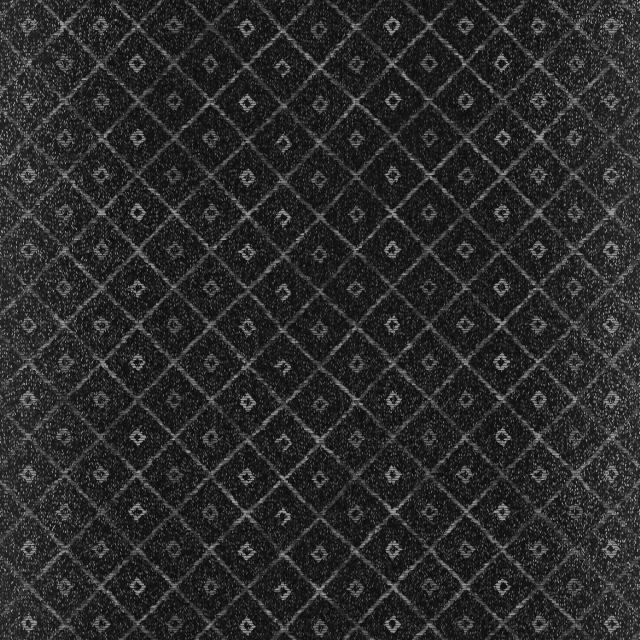
Write a Shadertoy shader that draws this pattern.

```glsl
// Dark woven cloth: a grey diamond lattice with a small ring in each diamond, over flecked ground.

const vec2  REPEATS    = vec2(8.78, 8.56);     // diamonds across and down
const vec2  ORIGIN     = vec2(0.0443, 0.9596); // centre of the first diamond
const float LINE_HALF  = 0.033;                // lattice line half width, in repeats
const float RING_RAD   = 0.088;                // ring radius, in repeats
const float RING_HALF  = 0.029;                // ring half width, in repeats
const float SOFT       = 0.020;                // thread edge softness, in repeats
const float ROWS       = 256.0;                // weave rows down the canvas
const float THREADS    = 150.0;                // thread lengths across the canvas
const float ROW_JITTER = 0.0046;               // sideways slip of a thread
const vec2  FLECKS     = vec2(265.0, 165.0);   // fleck cells per canvas
const float FLECK_FILL = 0.54;                 // share of cells holding a fleck
const float SAG        = 0.0085;               // droop of the cloth
const float SAG_X      = 0.462;
const float SAG_WIDTH  = 0.060;
const float SEAM       = 7.0;                  // half column with the torn rings
const float GROUND     = 0.054;
const float SIDE_GLOW  = 0.070;                // paler ground at the left and right
const float LINE_GREY  = 0.57;
const float RING_GREY  = 0.70;
const float MAX_GREY   = 0.60;
const float TAU        = 6.2831853;

float hash(vec2 p) {
    return fract(sin(dot(p, vec2(127.1, 311.7))) * 43758.5453);
}

float noise(vec2 p) {
    vec2 i = floor(p), f = fract(p);
    f = f * f * (3.0 - 2.0 * f);
    return mix(mix(hash(i), hash(i + vec2(1, 0)), f.x),
               mix(hash(i + vec2(0, 1)), hash(i + vec2(1, 1)), f.x), f.y);
}

// Coverage of a band from its centre distance
float band(float d, float halfWidth, float soft) {
    return clamp((halfWidth - d) / soft + 0.5, 0.0, 1.0);
}

// One layer of short slanted flecks
float flecks(vec2 uv, float seed, float pixel) {
    vec2 p = uv * FLECKS + seed * 0.37;
    p.y += 5.0 * hash(vec2(floor(p.x), seed));
    vec2 cell = floor(p) + seed * 17.0;
    vec2 q = fract(p) - 0.5;
    q.x -= 0.3 * (hash(cell + 3.1) - 0.5) + 1.3 * (hash(cell + 5.7) - 0.5) * q.y;
    q.y -= 0.3 * (hash(cell + 9.2) - 0.5);
    vec2 aa = FLECKS * pixel;
    float shape = band(abs(q.x), 0.19, aa.x) * band(abs(q.y), 0.31, aa.y);
    float strength = mix(0.09, 0.50, pow(hash(cell + 2.3), 1.8));
    return shape * strength * step(hash(cell), FLECK_FILL);
}

// Brightness of the rings in a half column: every third is bright, restarting at the seam
float columnTone(float column) {
    float beat = mod(column < SEAM ? column : column - SEAM, 3.0);
    return beat < 0.5 ? 1.0 : mix(0.62, 0.86, hash(vec2(column, 4.0)));
}

void mainImage(out vec4 fragColor, in vec2 fragCoord) {
    vec2 uv = fragCoord / iResolution.y;
    float pixel = 1.0 / iResolution.y;
    float side = abs(fragCoord.x / iResolution.x - 0.5);
    float edge = smoothstep(0.22, 0.54, side);

    // Weave: rows of short threads, each slipped sideways
    float row = floor(uv.y * ROWS);
    vec2 thread = vec2(floor(uv.x * THREADS + hash(vec2(row, 1.0))), row);
    float contrast = 1.0 - smoothstep(0.52, 0.85, ROWS * pixel);
    float stripe = 0.5 + 0.5 * contrast * sin(TAU * uv.y * ROWS);
    float grain = hash(thread);
    float lineYarn = mix(0.68, 1.0, stripe) * mix(0.45, 1.15, grain);
    float ringYarn = mix(0.48, 1.0, stripe) * mix(0.75, 1.10, grain);

    // Bent cloth, then diagonal lattice coordinates
    vec2 bent = uv;
    float bend = (uv.x - SAG_X) / SAG_WIDTH;
    bent.y += SAG * exp(-0.5 * bend * bend) + 0.0015 * (noise(uv * 7.0) - 0.5);
    bent.x += ROW_JITTER * (hash(thread + 8.0) - 0.5) + 0.003 * (noise(uv * 11.0) - 0.5);
    vec2 t = (bent - ORIGIN) * REPEATS;
    vec2 diagonal = vec2(t.x + t.y, t.x - t.y);
    vec2 id = floor(diagonal + 0.5);
    vec2 local = diagonal - id;
    vec2 q = 0.5 * vec2(local.x + local.y, local.x - local.y);
    float column = id.x + id.y;

    // Lattice lines, worn in patches and brighter at crossings
    vec2 toLine = 0.5 - abs(local);
    float soft = max(SOFT, pixel * REPEATS.x * 1.4);
    float lines = band(min(toLine.x, toLine.y), LINE_HALF, soft * 1.6);
    float crossing = 1.0 - smoothstep(0.03, 0.13, max(toLine.x, toLine.y));
    float wear = mix(0.52, 1.10, noise(uv * 24.0)) + 0.22 * crossing;

    // Diamond rings, torn open along the seam
    float radius = abs(q.x) + 0.9 * abs(q.y);
    float ring = band(abs(radius - RING_RAD), RING_HALF, soft);
    if (column == SEAM) {
        ring *= 1.0 - 0.85 * smoothstep(0.0, 0.03, -q.x) * smoothstep(-0.01, 0.02, -q.y);
    }
    float ringTone = columnTone(column) * mix(0.90, 1.08, hash(id));

    // Flecked ground, paler toward the sides
    float patchTone = mix(0.75, 1.15, noise(uv * 6.0));
    float grey = GROUND + 0.042 * hash(floor(uv * 384.0)) + SIDE_GLOW * edge * edge;
    float specks = max(flecks(uv, 1.0, pixel), flecks(uv, 2.0, pixel));
    grey += specks * mix(0.76, 1.45, edge) * patchTone;

    grey = mix(grey, max(grey, LINE_GREY * wear * lineYarn), lines);
    grey = mix(grey, max(grey, RING_GREY * ringTone * ringYarn), ring);
    fragColor = vec4(vec3(min(grey, MAX_GREY)), 1.0);
}
```
